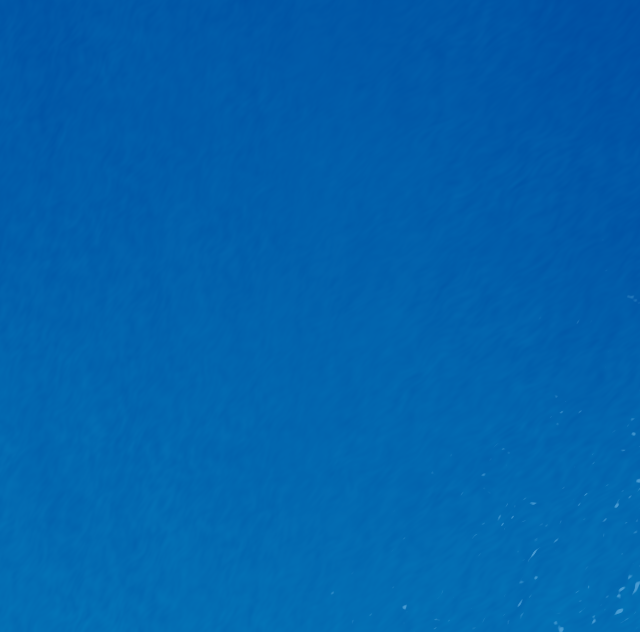
Reproduce this texture procedurally as a WebGL 2 fragment shader.

```glsl
#version 300 es
precision highp float;
// Open sea from high above: a smooth blue gradient, faint upright swell bands
// and fine wind ripples made of stretched gradient noise. The ripples lean
// further to the right side, and small sun glints gather in the lower right.

#define DEEP vec3(0.0, 0.328, 0.645)
#define SHALLOW vec3(0.012, 0.437, 0.705)
#define GLINT vec3(0.36, 0.66, 0.86)
#define SWELL_SCALE 15.0
#define SWELL_AMOUNT 0.13
#define RIPPLE_SCALE 72.0
#define RIPPLE_AMOUNT 0.27
#define FINE_SCALE 150.0
#define FINE_AMOUNT 0.20
#define GLINT_AMOUNT 0.75

uniform vec2 u_resolution;
out vec4 fragColor;

// Random unit gradient for a lattice point
vec2 latticeGradient(vec2 cell) {
  uvec2 k = uvec2(ivec2(cell) + 32768);
  uint h = k.x * 1597u ^ k.y * 51749u;
  h = (h ^ (h >> 15)) * 73856093u;
  h = (h ^ (h >> 13)) * 19349663u;
  h ^= h >> 16;
  float angle = float(h & 65535u) / 65536.0 * 6.28318;
  return vec2(cos(angle), sin(angle));
}

// Gradient noise, about -0.7 to 0.7
float gradientNoise(vec2 p) {
  vec2 i = floor(p), f = p - i;
  vec2 w = f * f * f * (f * (f * 6.0 - 15.0) + 10.0);
  vec2 e = vec2(1.0, 0.0);
  float a = dot(latticeGradient(i), f);
  float b = dot(latticeGradient(i + e.xy), f - e.xy);
  float c = dot(latticeGradient(i + e.yx), f - e.yx);
  float d = dot(latticeGradient(i + e.xx), f - e.xx);
  return mix(mix(a, b, w.x), mix(c, d, w.x), w.y);
}

// Noise drawn out along a crest direction given in degrees
float crests(vec2 p, float degrees, float scale, float stretch) {
  float a = radians(degrees);
  vec2 along = vec2(cos(a), sin(a));
  vec2 across = vec2(along.y, -along.x);
  return gradientNoise(vec2(dot(p, across), dot(p, along) / stretch) * scale);
}

// Broad light: brighter below, darker toward the upper right edge
float waterTone(vec2 uv) {
  float tone = 0.95 - 0.80 * uv.y;
  float rightEdge = smoothstep(0.60, 1.05, uv.x);
  tone -= 0.30 * rightEdge * smoothstep(0.15, 0.65, uv.y);
  tone -= 0.07 * smoothstep(0.25, 0.0, uv.x) * smoothstep(0.3, 0.7, uv.y);
  return tone;
}

void main() {
  vec2 uv = gl_FragCoord.xy / u_resolution;
  vec2 p = gl_FragCoord.xy / u_resolution.y;

  // Gentle bending so that the crests do not run straight
  vec2 bend = vec2(gradientNoise(p * 19.0), gradientNoise(p * 19.0 + 41.3));
  vec2 q = p + 0.012 * bend;
  float lean = smoothstep(0.15, 0.85, uv.x);

  // Swell bands
  float swell = mix(crests(q, 96.0, SWELL_SCALE, 4.0),
                    crests(q + 7.1, 62.0, SWELL_SCALE, 3.0), lean);
  swell += 0.5 * crests(q + 3.7, 80.0, SWELL_SCALE * 2.1, 2.5);

  // Wind ripples: upright on the left, slanted on the right
  float ripple = mix(crests(q, 78.0, RIPPLE_SCALE, 2.2),
                     crests(q + 5.3, 50.0, RIPPLE_SCALE, 2.6), lean);
  float fine = mix(crests(q + 9.2, 60.0, FINE_SCALE, 2.4),
                   crests(q + 2.9, 38.0, FINE_SCALE, 2.8), lean);
  float patches = 0.85 + 0.5 * gradientNoise(p * 9.0 + 17.0);
  float contrast = patches * mix(1.1, 0.8, uv.y);

  float tone = waterTone(uv) + SWELL_AMOUNT * swell;
  tone += contrast * (RIPPLE_AMOUNT * ripple + FINE_AMOUNT * fine);
  vec3 colour = mix(DEEP, SHALLOW, tone);

  // Sun glints: bright crest tips in slanted clusters
  float nearSun = smoothstep(0.15, 1.0, uv.x - uv.y);
  float cluster = crests(q + 13.0, 58.0, 22.0, 2.6);
  float tip = crests(q + 21.0, 48.0, 115.0, 2.0) + 0.35 * fine;
  float threshold = 0.66 - 0.28 * nearSun - 0.38 * cluster;
  float glint = smoothstep(threshold, threshold + 0.28, tip);
  glint *= smoothstep(0.0, 0.35, nearSun);
  colour = mix(colour, GLINT, GLINT_AMOUNT * glint);

  fragColor = vec4(clamp(colour, 0.0, 1.0), 1.0);
}
```
